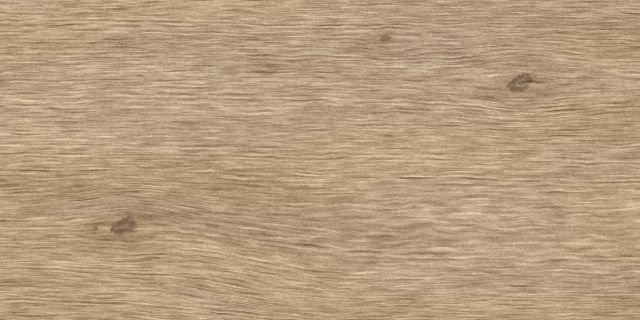
Give the GLSL for this texture, as a WebGL 1 fragment shader.

```glsl
precision highp float;
// Pale oak board: fine horizontal grain, thin dark pores and a few knots.

uniform vec2 u_resolution;

const vec3 OAK = vec3(0.716, 0.614, 0.493);
const vec3 KNOT_BROWN = vec3(0.36, 0.28, 0.21);

float hash(vec2 p) {
  vec3 h = fract(p.xyx * 0.1031);
  h += dot(h, h.yzx + 33.33);
  return fract((h.x + h.y) * h.z);
}

// Smooth value noise, centred on zero.
float noise(vec2 p) {
  vec2 cell = floor(p);
  vec2 f = fract(p);
  f = f * f * (3.0 - 2.0 * f);
  float low = mix(hash(cell), hash(cell + vec2(1.0, 0.0)), f.x);
  float high = mix(hash(cell + vec2(0.0, 1.0)), hash(cell + 1.0), f.x);
  return mix(low, high, f.y) - 0.5;
}

float bell(float x) {
  return exp(-x * x);
}

// Long thin strokes, one per cell, in rows shifted at random.
float strokes(vec2 p, vec2 scale, float seed) {
  vec2 q = p * scale;
  float row = floor(q.y);
  q.x += 17.0 * hash(vec2(row, seed));
  vec2 id = vec2(floor(q.x), row) + seed;
  vec2 f = fract(q);
  float reach = mix(0.38, 0.5, hash(id));
  float middle = mix(0.35, 0.65, hash(id + 5.3)) + 0.18 * (f.x - 0.5);
  float along = 1.0 - smoothstep(0.4 * reach, reach, abs(f.x - 0.5));
  float across = 1.0 - smoothstep(0.06, 0.25, abs(f.y - middle));
  return along * across * mix(0.35, 1.0, hash(id + 11.7));
}

// Bends the grain height outward around a knot.
float bendAround(vec2 p, vec2 centre, float size) {
  vec2 d = p - centre;
  return -0.5 * d.y * bell(length(d / (size * vec2(5.0, 3.0))));
}

// Large slow waves, small wobble, and the sloping arch in the lower part.
float grainHeight(vec2 p) {
  float arch = 0.085 * smoothstep(0.35, 1.15, p.x) * bell((p.y - 0.12) / 0.2);
  float wave = 0.014 * noise(p * vec2(2.2, 4.0)) + 0.006 * noise(p * vec2(12.0, 22.0));
  float wobble = 0.003 * noise(p * vec2(38.0, 50.0));
  return p.y + 0.015 * p.x + arch + wave + wobble;
}

// Darkened ellipse with faint rings, a ragged rim and a soft halo.
vec3 paintKnot(vec3 wood, vec2 p, vec2 centre, float size, float strength) {
  vec2 d = (p - centre) / size;
  d.y -= 0.25 * d.x;
  float r = length(d * vec2(0.85, 1.15));
  r += 0.4 * noise(d * 1.6 + centre * 20.0) + 0.3 * noise(d * 4.5);
  float halo = bell(length(d / vec2(3.6, 2.0)));
  float core = 1.0 - smoothstep(0.4, 1.1, r);
  float rim = bell((r - 0.75) / 0.18);
  float rings = 0.5 + 0.5 * cos(13.0 * r);
  wood -= strength * halo * vec3(0.065, 0.075, 0.075);
  float cover = core * (0.3 + 0.3 * rings) + 0.4 * rim * (1.0 + noise(d * 2.5));
  return mix(wood, KNOT_BROWN, strength * clamp(cover, 0.0, 0.9));
}

void main() {
  vec2 p = gl_FragCoord.xy / u_resolution.y;
  vec2 upperKnot = vec2(1.628, 0.742);
  vec2 lowerKnot = vec2(0.393, 0.293);
  vec2 smallKnot = vec2(1.206, 0.880);

  // Grain coordinates follow the fibres.
  vec2 g = vec2(p.x, grainHeight(p));
  g.y += bendAround(p, upperKnot, 0.034);
  g.y += bendAround(p, lowerKnot, 0.036);
  g.y += bendAround(p, smallKnot, 0.016);

  // Tone from broad bands down to fibre speckle.
  float tone = 0.070 * noise(g * vec2(1.3, 5.0) + 3.0);
  tone += 0.055 * noise(g * vec2(4.0, 27.0) + 41.0);
  tone += 0.060 * noise(g * vec2(8.0, 80.0));
  tone += 0.100 * noise(g * vec2(24.0, 180.0) + 7.0);
  tone += 0.085 * noise(p * vec2(150.0, 256.0));

  // Dark streak near the top and a deeper lower edge.
  float streak = bell((g.y - 0.87) / 0.028) * bell((p.x - 0.5) / 0.65);
  tone -= 0.035 * streak;
  tone += 0.010 * bell((p.y - 0.55) / 0.25) - 0.012 * (1.0 - smoothstep(0.0, 0.25, p.y));

  // Dark pores and pale fibres between them.
  float density = 1.0 + 0.5 * noise(p * vec2(2.5, 5.0) + 19.0);
  float pore = 0.088 * strokes(g, vec2(5.0, 58.0), 2.0);
  pore += 0.078 * strokes(g, vec2(6.0, 71.0), 83.0);
  pore += 0.070 * strokes(g, vec2(8.0, 88.0), 29.0);
  float fibre = 0.080 * strokes(g, vec2(6.0, 66.0), 53.0);
  fibre += 0.065 * strokes(g, vec2(9.0, 97.0), 117.0);
  tone += 0.007 + fibre - density * pore;

  float warmth = noise(g * vec2(1.5, 9.0) + 60.0) + 0.4 * (0.5 - p.y);
  vec3 wood = OAK + tone * vec3(0.98, 1.02, 0.99) + warmth * vec3(0.010, 0.0, -0.022);

  wood = paintKnot(wood, p, upperKnot, 0.034, 0.9);
  wood = paintKnot(wood, p, lowerKnot, 0.036, 0.9);
  wood = paintKnot(wood, p, smallKnot, 0.016, 0.6);
  wood = paintKnot(wood, p, lowerKnot + vec2(-0.095, -0.008), 0.009, 0.7);

  gl_FragColor = vec4(clamp(wood, 0.0, 1.0), 1.0);
}
```
